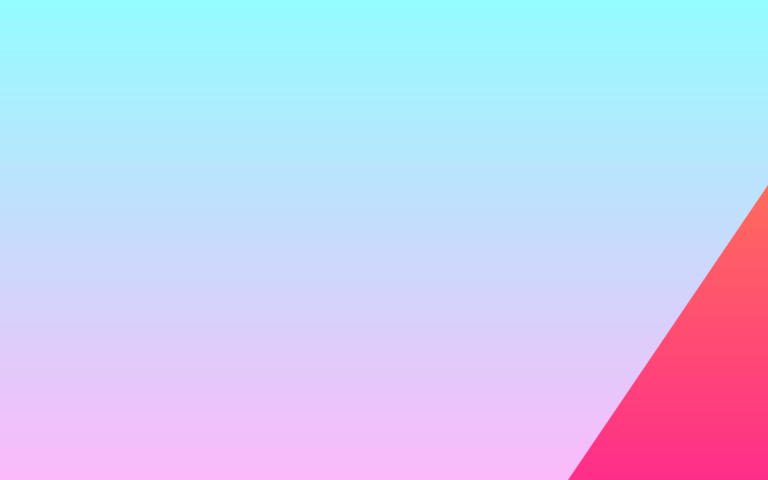
Give the GLSL for this background, as a Shadertoy shader.

```glsl
// A pastel sky fading from cyan down to pink, with a hot coral-to-magenta
// wedge rising in the lower right corner. Two vertical gradients are
// blended by the signed side of one slanted, antialiased edge.

vec3 skyColor(float height) {
    return mix(vec3(0.985, 0.728, 0.980), vec3(0.580, 0.990, 1.000), height);
}

vec3 wedgeColor(float height) {
    return mix(vec3(1.00, 0.18, 0.54), vec3(1.00, 0.42, 0.36),
               clamp(height / 0.615, 0.0, 1.0));
}

// Positive to the right of the line through a and b, with a below b.
float sideOfLine(vec2 p, vec2 a, vec2 b) {
    vec2 along = b - a;
    vec2 offset = p - a;
    return (offset.x * along.y - offset.y * along.x) / length(along);
}

void mainImage(out vec4 fragColor, in vec2 fragCoord) {
    vec2 uv = fragCoord / iResolution.xy;

    // Wedge edge: from the bottom side up to the right side
    float side = sideOfLine(uv, vec2(0.7396, 0.0), vec2(1.0, 0.6146));
    float wedge = clamp(0.5 + side / fwidth(side), 0.0, 1.0);

    fragColor = vec4(mix(skyColor(uv.y), wedgeColor(uv.y), wedge), 1.0);
}
```
